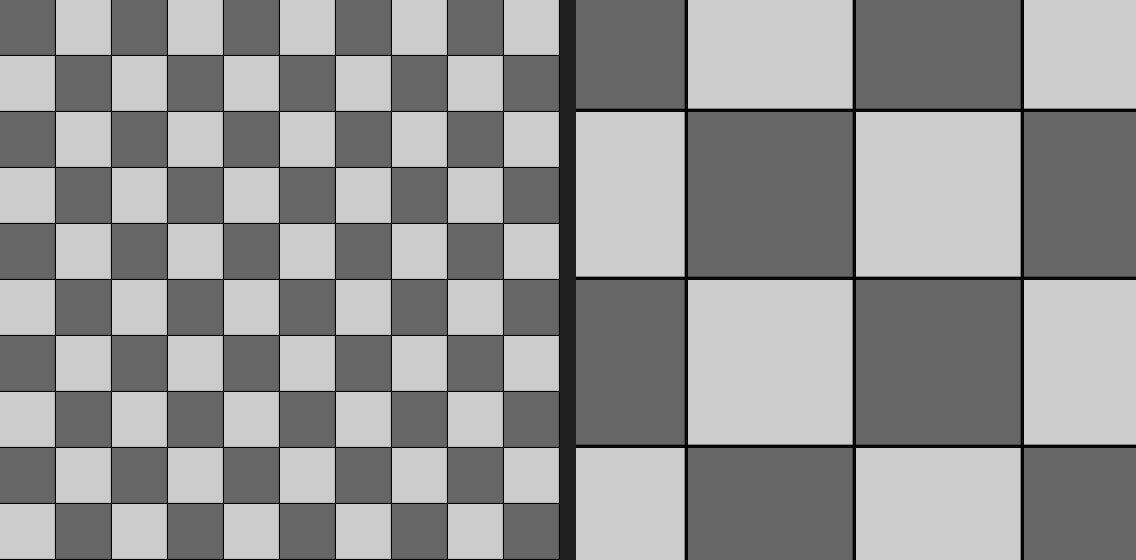
Left, the full canvas; right, a detail of the centre.
Give the GLSL for this pattern, as a Shadertoy shader.

```glsl
// Two-tone checkerboard of square tiles parted by thin black joints.
// Tile parity picks the grey; joints are box-filtered periodic lines.
// An even tile count makes the pattern wrap on both axes.

#define TILES 10.0                // tiles across and down, even to wrap
#define JOINT_WIDTH 0.02          // in tile widths
#define LIGHT_TILE vec3(0.80)
#define DARK_TILE vec3(0.40)
#define JOINT_COLOR vec3(0.02)

// Share of a pixel covered by lines centred on whole numbers, per axis.
vec2 lineCoverage(vec2 p, vec2 pixelSize) {
    vec2 distToLine = abs(fract(p + 0.5) - 0.5);
    vec2 coverage = (0.5 * JOINT_WIDTH - distToLine) / pixelSize + 0.5;
    return clamp(coverage, vec2(0.0), min(vec2(1.0), JOINT_WIDTH / pixelSize));
}

void mainImage(out vec4 fragColor, in vec2 fragCoord) {
    vec2 pixelSize = TILES / iResolution.xy;

    // Joints lie inside the right and lower rims of each tile;
    // the shift puts their centres on whole numbers.
    vec2 p = fragCoord * pixelSize + 0.5 * JOINT_WIDTH * vec2(1.0, -1.0);

    // Alternating tiles
    vec2 tile = floor(p);
    float parity = mod(tile.x + tile.y, 2.0);
    vec3 color = mix(LIGHT_TILE, DARK_TILE, step(0.5, parity));

    // Joints: union of the vertical and horizontal lines
    vec2 coverage = lineCoverage(p, pixelSize);
    float joint = 1.0 - (1.0 - coverage.x) * (1.0 - coverage.y);
    color = mix(color, JOINT_COLOR, joint);

    fragColor = vec4(color, 1.0);
}
```
